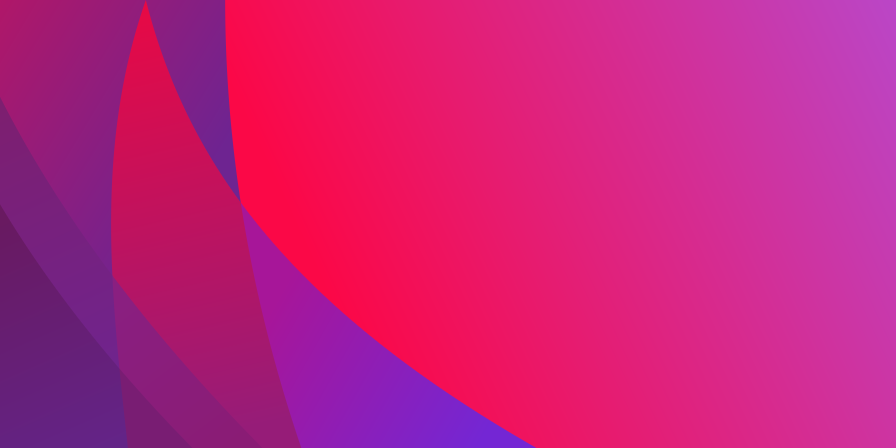
Write a Shadertoy shader that draws this background.

```glsl
// Overlapping curved sheets of crimson, magenta and violet.
// Each edge is a cubic x = f(depth), with depth measured down from the top;
// the regions between edges are filled with linear gradients and layered.

#define RED_NEAR   vec3(0.985, 0.030, 0.280)
#define RED_FAR    vec3(0.730, 0.275, 0.780)
#define VIOLET_A   vec3(0.655, 0.085, 0.600)
#define VIOLET_B   vec3(0.455, 0.150, 0.830)
#define PETAL_TOP  vec3(0.910, 0.035, 0.270)
#define PETAL_BASE vec3(0.590, 0.110, 0.470)
#define SKY_TOP    vec3(0.690, 0.090, 0.410)
#define SKY_LOW    vec3(0.430, 0.140, 0.570)

// Linear gradient between two points
vec3 gradient(vec2 p, vec2 a, vec2 b, vec3 colA, vec3 colB) {
    vec2 axis = b - a;
    return mix(colA, colB, clamp(dot(p - a, axis) / dot(axis, axis), 0.0, 1.0));
}

// Smooth coverage of the area to the right of a cubic edge,
// k holds the coefficients from constant to cubic
float rightOf(vec2 p, vec4 k) {
    float d = 1.0 - p.y;
    float edge = k.x + d * (k.y + d * (k.z + d * k.w));
    float slope = k.y + d * (2.0 * k.z + 3.0 * d * k.w);
    float dist = (p.x - edge) / sqrt(1.0 + slope * slope);
    return clamp(0.5 + dist * iResolution.y, 0.0, 1.0);
}

void mainImage(out vec4 fragColor, in vec2 fragCoord) {
    vec2 p = fragCoord / iResolution.y;

    // Edges
    float rightSide = rightOf(p, vec4(0.5026, 0.0, 0.170, 0.0));
    float belowSweep = 1.0 - rightOf(p, vec4(0.3255, 0.255, 0.354, 0.263));
    float petalSide = rightOf(p, vec4(0.3255, -0.350, 0.470, -0.160));
    float upperFold = 1.0 - rightOf(p, vec4(-0.0952, 0.374, 0.307, 0.0));
    float lowerFold = 1.0 - rightOf(p, vec4(-0.1985, 0.274, 0.354, 0.0));

    // Dark left background with two folds
    vec3 color = gradient(p, vec2(0.0, 1.0), vec2(0.515, 0.69), SKY_TOP, SKY_LOW);
    vec3 fold = gradient(p, vec2(0.0, 0.75), vec2(0.25, 0.2),
                         vec3(0.49, 0.12, 0.44), vec3(0.44, 0.14, 0.55));
    vec3 deep = gradient(p, vec2(0.0, 0.5), vec2(0.22, 0.0),
                         vec3(0.41, 0.10, 0.38), vec3(0.39, 0.14, 0.53));
    color = mix(color, fold, upperFold);
    color = mix(color, deep, lowerFold);

    // Red petal, dimmed by the same folds
    vec3 petal = gradient(p, vec2(0.33, 1.0), vec2(0.55, 0.05), PETAL_TOP, PETAL_BASE);
    vec3 petalFold = gradient(p, vec2(0.27, 0.3), vec2(0.5, 0.0),
                              vec3(0.54, 0.12, 0.50), vec3(0.54, 0.11, 0.46));
    petal = mix(petal, petalFold, upperFold);
    petal = mix(petal, vec3(0.475, 0.115, 0.45), lowerFold);
    color = mix(color, petal, petalSide * belowSweep);

    // Bright sheet on the right and the violet wedge under it
    vec3 sheet = gradient(p, vec2(0.71, 0.40), vec2(2.0, 1.0), RED_NEAR, RED_FAR);
    vec3 wedge = gradient(p, vec2(0.60, 0.30), vec2(1.08, 0.03), VIOLET_A, VIOLET_B);
    color = mix(color, mix(sheet, wedge, belowSweep), rightSide);

    fragColor = vec4(color, 1.0);
}
```
